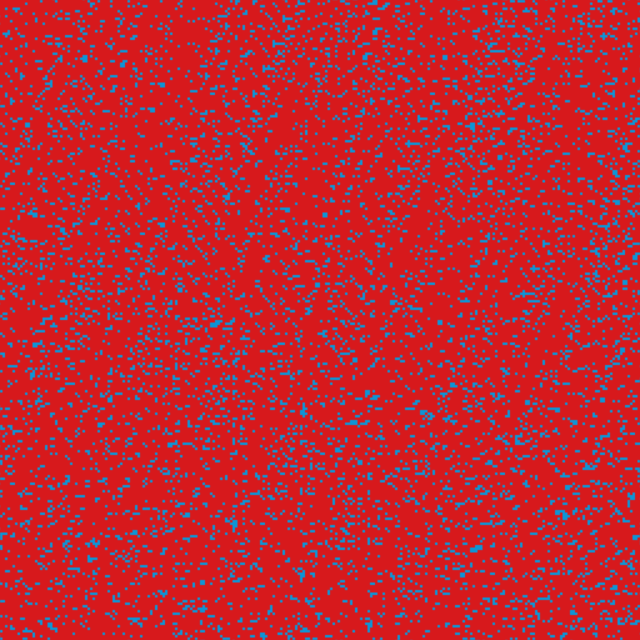
A WebGL 1 fragment shader for this texture:

```glsl
precision highp float;

uniform vec2 u_resolution;

#define CELLS 256.0
#define SEED_SHARE 0.11
#define RUN_CHANCE 0.2
#define DENSITY_DRIFT 0.18
#define EDGE_SOFTNESS 0.38
#define GROUND_RED vec3(0.845, 0.098, 0.108)
#define GRAIN_BLUE vec3(0.05, 0.585, 0.84)

float hash(vec2 p) {
  return fract(sin(dot(p, vec2(127.1, 311.7))) * 43758.5453);
}

// Seeds thicken gently toward the upper right
float seed(vec2 cell) {
  float slope = dot(cell / CELLS, vec2(0.6, 0.4)) * 2.0 - 1.0;
  float share = SEED_SHARE * (1.0 + DENSITY_DRIFT * slope);
  return step(hash(cell), share);
}

// A seed may extend one cell to the right, forming short dashes
float grain(vec2 cell) {
  float run = step(hash(cell + vec2(37.3, 91.7)), RUN_CHANCE);
  return max(seed(cell), seed(cell - vec2(1.0, 0.0)) * run);
}

// Blend neighbouring cells across narrow soft borders
float grainCoverage(vec2 p) {
  vec2 corner = floor(p - 0.5);
  vec2 blend = smoothstep(0.5 - EDGE_SOFTNESS, 0.5 + EDGE_SOFTNESS,
                          fract(p - 0.5));
  float lower = mix(grain(corner), grain(corner + vec2(1.0, 0.0)), blend.x);
  float upper = mix(grain(corner + vec2(0.0, 1.0)),
                    grain(corner + vec2(1.0, 1.0)), blend.x);
  return mix(lower, upper, blend.y);
}

void main() {
  vec2 uv = gl_FragCoord.xy / min(u_resolution.x, u_resolution.y);
  float coverage = grainCoverage(uv * CELLS);
  gl_FragColor = vec4(mix(GROUND_RED, GRAIN_BLUE, coverage), 1.0);
}
```
